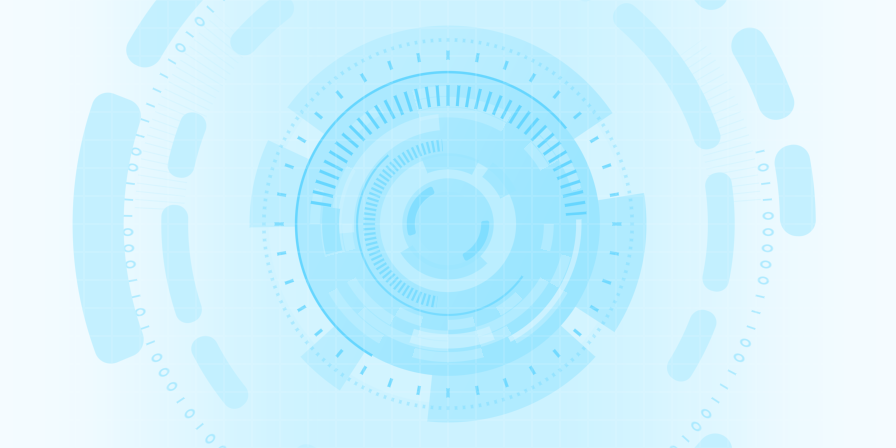
This background is drawn by a WebGL 2 fragment shader. Its source:

```glsl
#version 300 es
precision highp float;

uniform vec2 u_resolution;
out vec4 fragColor;

#define PALE vec3(0.955, 0.985, 1.0)
#define MIST vec3(0.85, 0.96, 1.0)
#define SKY vec3(0.76, 0.94, 1.0)
#define AQUA vec3(0.69, 0.92, 1.0)
#define BRIGHT vec3(0.61, 0.90, 1.0)
#define INK vec3(0.40, 0.84, 1.0)
#define DISC_RADIUS 0.339
#define RIM_RADIUS 0.443
#define GRID_STEP 0.0625
#define DIGIT_COUNT 124.0

const float DEG = 0.01745329;
float px;

float hash(vec2 p) {
  return fract(sin(dot(p, vec2(127.1, 311.7))) * 43758.5453);
}

float fill(float d) {
  return 1.0 - smoothstep(-px, px, d);
}

float angleGap(float a, float b) {
  return abs(mod(a - b + 540.0, 360.0) - 180.0);
}

// Rounded arc in polar space: x is the radius, y the angle in degrees
float arc(vec2 polar, float radius, float halfWidth, float middle, float halfSpan, float corner) {
  vec2 q = vec2(abs(polar.x - radius) - halfWidth,
                (angleGap(polar.y, middle) - halfSpan) * DEG * polar.x) + corner;
  return fill(length(max(q, 0.0)) + min(max(q.x, q.y), 0.0) - corner);
}

// Radial strokes evenly spaced around the centre
float ticks(vec2 polar, float radius, float halfLength, float count, float halfWidth) {
  float spacing = 360.0 / count;
  float side = abs(fract(polar.y / spacing + 0.5) - 0.5) * spacing * DEG * polar.x;
  return fill(max(side - halfWidth, abs(polar.x - radius) - halfLength));
}

// Small rings and bars along a circle
float digits(vec2 polar, float radius) {
  float spacing = 360.0 / DIGIT_COUNT;
  float cell = floor(polar.y / spacing);
  vec2 q = vec2(polar.x - radius, (fract(polar.y / spacing) - 0.5) * spacing * DEG * radius);
  float ring = abs(length(q * vec2(0.7, 1.0)) - 0.007) - 0.0018;
  float bar = max(abs(q.x) - 0.010, abs(q.y) - 0.002);
  return fill(hash(vec2(cell, 3.0)) < 0.45 ? ring : bar);
}

void main() {
  px = 0.75 / u_resolution.y;
  vec2 p = (gl_FragCoord.xy - 0.5 * u_resolution) / u_resolution.y;
  vec2 polar = vec2(length(p), mod(atan(p.y, p.x) / DEG, 360.0));
  float r = polar.x;

  // Backdrop with faint vertical bands
  float band = hash(vec2(floor(p.x * 24.0), 7.0)) - 0.5;
  float glow = smoothstep(0.97, 0.22, abs(p.x) + 0.03 * band);
  vec3 col = mix(PALE, vec3(0.80, 0.95, 1.0), glow);

  // Fine hatching and digit ring
  float hatch = ticks(polar, 0.645, 0.055, 240.0, 0.0012);
  float hatchSpan = max(arc(polar, 0.645, 0.06, 158.0, 20.0, 0.0), arc(polar, 0.645, 0.06, 20.0, 16.0, 0.0));
  col = mix(col, SKY, 0.35 * hatch * hatchSpan);
  float digitSpan = max(arc(polar, 0.718, 0.03, 179.0, 50.0, 0.0), arc(polar, 0.712, 0.03, 343.0, 31.0, 0.0));
  col = mix(col, BRIGHT, 0.75 * digits(polar, 0.715) * digitSpan);

  // Outer pills: middle angle, half span, half width
  vec3 outer[6] = vec3[6](vec3(180.7, 22.0, 0.057), vec3(5.5, 7.5, 0.040), vec3(25.5, 8.0, 0.040),
                          vec3(45.0, 6.5, 0.038), vec3(141.0, 12.0, 0.040), vec3(315.5, 7.0, 0.038));
  float pills = 0.0;
  for (int i = 0; i < 6; i++)
    pills = max(pills, arc(polar, 0.781, outer[i].z, outer[i].x, outer[i].y, min(outer[i].z, 0.038)));

  // Inner pills: middle angle, half span
  vec2 inner[9] = vec2[9](vec2(188.5, 12.5), vec2(163.2, 7.0), vec2(133.0, 8.0), vec2(213.0, 8.5), vec2(34.0, 18.0),
                          vec2(358.3, 12.5), vec2(333.5, 8.0), vec2(63.5, 6.5), vec2(242.0, 6.0));
  for (int i = 0; i < 9; i++)
    pills = max(pills, arc(polar, 0.610, 0.030, inner[i].x, inner[i].y, 0.028));
  col = mix(col, SKY, 0.95 * pills);

  // Broken rim around the disc
  col = mix(col, MIST, 0.5 * fill(r - 0.40));
  vec2 rim[5] = vec2[5](vec2(89.0, 55.0), vec2(168.0, 13.0), vec2(229.5, 7.5), vec2(291.0, 27.0), vec2(348.0, 21.0));
  float rimMask = 0.0;
  for (int i = 0; i < 5; i++)
    rimMask = max(rimMask, arc(polar, 0.385, RIM_RADIUS - 0.385, rim[i].x, rim[i].y, 0.0));
  float lean = smoothstep(-0.30, 0.30, p.x - 0.5 * p.y);
  col = mix(col, mix(SKY, AQUA, 0.35 + 0.65 * lean), rimMask);

  // Disc with scattered ring fragments
  col = mix(col, mix(AQUA, BRIGHT, 0.25 + 0.75 * lean), fill(r - DISC_RADIUS));
  for (int i = 0; i < 4; i++) {
    float k = float(i);
    float patchNoise = hash(vec2(floor(polar.y / 15.0), k));
    col = mix(col, SKY, 0.55 * step(0.62, patchNoise) * fill(abs(r - 0.225 - 0.024 * k) - 0.011));
  }
  col = mix(col, MIST, 0.65 * arc(polar, 0.292, 0.006, 330.0, 32.0, 0.0));
  col = mix(col, MIST, 0.55 * arc(polar, 0.262, 0.016, 272.0, 20.0, 0.0));
  col = mix(col, MIST, 0.45 * arc(polar, 0.228, 0.018, 140.0, 45.0, 0.0));
  col = mix(col, BRIGHT, arc(polar, 0.262, 0.019, 183.0, 11.0, 0.0));

  // Central rings
  col = mix(col, SKY, 0.8 * fill(abs(r - 0.127) - 0.025));
  col = mix(col, BRIGHT, 0.8 * max(arc(polar, 0.108, 0.016, 263.0, 52.0, 0.0), arc(polar, 0.140, 0.018, 88.0, 24.0, 0.0)));
  col = mix(col, BRIGHT, 0.8 * arc(polar, 0.150, 0.020, 40.0, 14.0, 0.0));
  col = mix(col, mix(AQUA, BRIGHT, 0.7), fill(r - 0.072));
  col = mix(col, INK, 0.55 * max(arc(polar, 0.083, 0.009, 155.0, 42.0, 0.005), arc(polar, 0.083, 0.009, 330.0, 35.0, 0.005)));

  // Dials, thin circles and dots
  float dial = ticks(polar, 0.287, 0.023, 80.0, 0.0034) * arc(polar, 0.287, 0.04, 88.0, 84.0, 0.0);
  dial = max(dial, 0.65 * ticks(polar, 0.176, 0.013, 100.0, 0.0026) * arc(polar, 0.176, 0.02, 178.0, 84.0, 0.0));
  dial = max(dial, arc(polar, DISC_RADIUS, 0.0028, 139.5, 100.5, 0.0));
  dial = max(dial, 0.7 * arc(polar, 0.203, 0.0024, 228.0, 97.0, 0.0));
  dial = max(dial, 0.85 * ticks(polar, 0.377, 0.010, 36.0, 0.0035));
  dial = max(dial, 0.35 * ticks(polar, 0.411, 0.004, 144.0, 0.003));
  col = mix(col, INK, dial);

  // Pale grid
  vec2 cell = abs(fract(p / GRID_STEP + 0.5) - 0.5) * GRID_STEP;
  col = mix(col, PALE, 0.22 * fill(min(cell.x, cell.y) - 0.0012));

  fragColor = vec4(col, 1.0);
}
```
